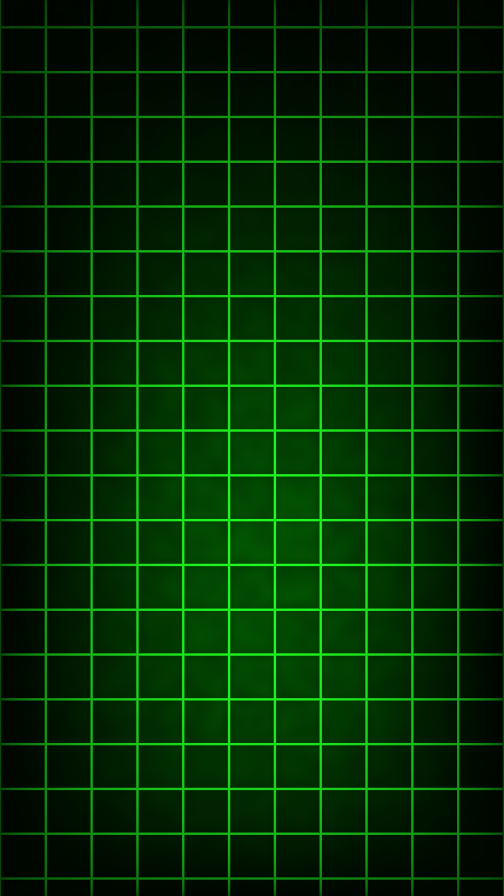
Give the GLSL for this pattern, as a Shadertoy shader.

```glsl
// Glowing green grid on a dark ground, brightest below the middle and fading to every edge.
#define CELLS vec2(11.0, 20.0)            // repeats across and down
#define GRID_SHIFT vec2(0.0, 0.39)        // line offset, in cells
#define LINE_WIDTH 0.0047                 // in canvas widths
#define GLOW_PEAK vec2(0.53, 0.36)        // brightest point of the canvas
#define GLOW_FALLOFF vec2(1.2, 1.5)       // steepness of the fade on each axis
#define GROUND_DARK vec3(0.0, 0.022, 0.0)
#define GROUND_LIT vec3(0.008, 0.305, 0.008)
#define LINE_DARK vec3(0.025, 0.25, 0.025)
#define LINE_LIT vec3(0.125, 0.98, 0.13)
#define LINE_FADE 0.4                     // lower keeps lines bright further out
#define MOTTLE 0.16
#define CELL_VARIATION 0.10

const float PI = 3.14159;

float hash(vec2 p) {
    vec3 q = fract(p.xyx * vec3(0.1031, 0.1030, 0.0973));
    q += dot(q, q.yzx + 33.33);
    return fract((q.x + q.y) * q.z);
}

// Gradient at a lattice point, wrapped to the period
float cornerSlope(vec2 corner, vec2 offset, vec2 period) {
    float angle = 2.0 * PI * hash(mod(corner, period) + 7.0);
    return dot(vec2(cos(angle), sin(angle)), offset);
}

float gradientNoise(vec2 p, vec2 period) {
    vec2 i = floor(p), f = fract(p);
    vec2 w = f * f * f * (f * (f * 6.0 - 15.0) + 10.0);
    vec2 e = vec2(1.0, 0.0);
    float low = mix(cornerSlope(i, f, period), cornerSlope(i + e, f - e, period), w.x);
    float high = mix(cornerSlope(i + e.yx, f - e.yx, period), cornerSlope(i + 1.0, f - 1.0, period), w.x);
    return mix(low, high, w.y);
}

// Off-centre glow that reaches zero on all four edges
float edgeGlow(vec2 uv) {
    vec2 warped = pow(uv, log(vec2(0.5)) / log(GLOW_PEAK));
    vec2 profile = pow(abs(sin(PI * warped)), GLOW_FALLOFF);
    return profile.x * profile.y;
}

void mainImage(out vec4 fragColor, in vec2 fragCoord) {
    vec2 uv = fragCoord / iResolution.xy;
    vec2 cellSize = vec2(1.0, iResolution.y / iResolution.x) / CELLS;
    float pixel = 1.0 / iResolution.x;

    // Grid lines with antialiased coverage
    vec2 grid = uv * CELLS - GRID_SHIFT;
    vec2 lineDist = abs(fract(grid + 0.5) - 0.5) * cellSize;
    vec2 coverage = clamp((0.5 * LINE_WIDTH - lineDist) / pixel + 0.5, 0.0, 1.0);
    float line = max(coverage.x, coverage.y);

    // Ground: glow, soft mottling and slight differences between cells
    float glow = edgeGlow(uv);
    vec3 ground = mix(GROUND_DARK, GROUND_LIT, glow);
    float cellTone = hash(mod(floor(grid), CELLS)) - 0.5;
    float mottle = gradientNoise(uv * CELLS * 2.0, CELLS * 2.0);
    ground *= 1.0 + CELL_VARIATION * cellTone + MOTTLE * mottle;

    // Shallow darkening beside the lines
    float nearest = min(lineDist.x, lineDist.y) / cellSize.x;
    ground *= mix(0.9, 1.0, smoothstep(0.0, 0.2, nearest));

    vec3 lineColor = mix(LINE_DARK, LINE_LIT, pow(glow, LINE_FADE));
    fragColor = vec4(mix(ground, lineColor, line), 1.0);
}
```
